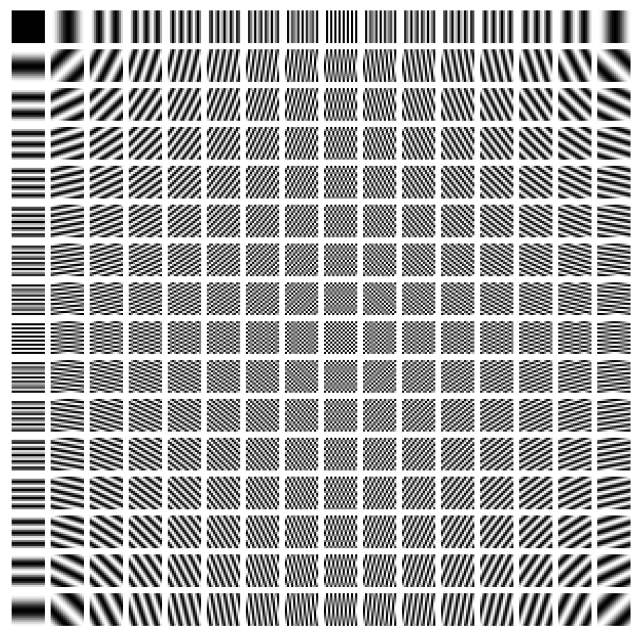
Reproduce this pattern procedurally as a Shadertoy shader.

```glsl
// A 16 x 16 chart of sampled two-dimensional cosine waves, one frequency pair per tile.

const float TAU = 6.2831853;
const float COUNT = 16.0;                    // tiles per side, and samples per tile side
const vec2 ORIGIN = vec2(0.0182, 0.0163);    // top-left corner of the first tile
const vec2 PITCH = vec2(0.0610, 0.0609);     // distance between tile corners
const vec2 TILE = vec2(0.0520, 0.0512);      // tile size
const vec3 PAPER = vec3(1.0);
const vec3 INK = vec3(0.0);

// Brightness of one sample; the constant tile is solid ink.
float waveSample(vec2 frequency, vec2 index) {
    if (dot(frequency, frequency) < 0.5) return 0.0;
    vec2 i = clamp(index, 0.0, COUNT - 1.0);
    float cycles = fract(dot(frequency, i) / COUNT);
    return 0.5 + 0.5 * cos(TAU * cycles);
}

// Square samples whose shared edges are blended over one pixel.
float waveTile(vec2 frequency, vec2 position, vec2 pixel) {
    vec2 edge = floor(position + 0.5);
    vec2 blend = clamp((position - edge) / min(pixel, vec2(1.0)) + 0.5, 0.0, 1.0);
    float above = mix(waveSample(frequency, edge - 1.0),
                      waveSample(frequency, edge + vec2(0.0, -1.0)), blend.x);
    float below = mix(waveSample(frequency, edge + vec2(-1.0, 0.0)),
                      waveSample(frequency, edge), blend.x);
    return mix(above, below, blend.y);
}

// Smooth coverage of a box spanning zero to size.
float boxCoverage(vec2 position, vec2 size, vec2 pixel) {
    vec2 inside = min(position, size - position);
    vec2 cover = clamp(inside / pixel + 0.5, 0.0, 1.0);
    return cover.x * cover.y;
}

void mainImage(out vec4 fragColor, in vec2 fragCoord) {
    vec2 pixel = 1.0 / iResolution.xy;
    vec2 uv = fragCoord * pixel;
    uv.y = 1.0 - uv.y;                       // rows run from the top

    // Tile repeat, split at the middle of each gap
    vec2 fromOrigin = uv - ORIGIN;
    vec2 halfGap = 0.5 * (PITCH - TILE);
    vec2 frequency = clamp(floor((fromOrigin + halfGap) / PITCH), 0.0, COUNT - 1.0);
    vec2 local = fromOrigin - frequency * PITCH;

    // Wave and tile outline
    vec2 samplesPerUnit = COUNT / TILE;
    float wave = waveTile(frequency, local * samplesPerUnit, pixel * samplesPerUnit);
    float cover = boxCoverage(local, TILE, pixel);

    vec3 color = mix(PAPER, mix(INK, PAPER, wave), cover);
    fragColor = vec4(color, 1.0);
}
```
